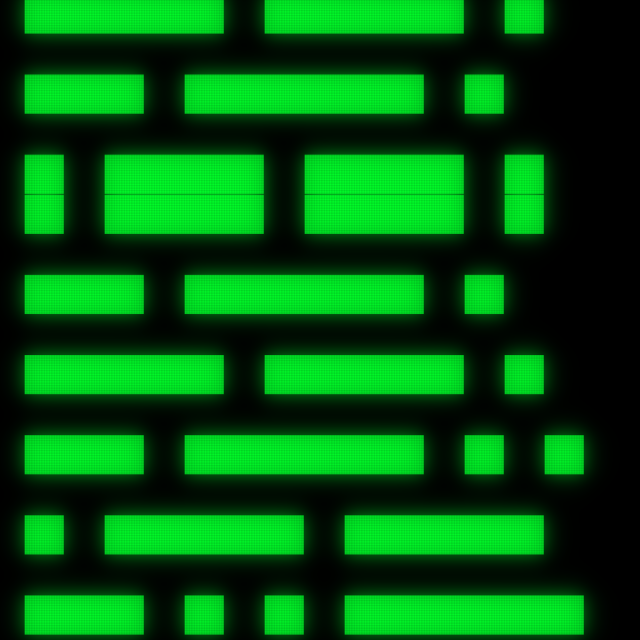
Write a WebGL 2 fragment shader that draws this pattern.

```glsl
#version 300 es
precision highp float;
// Rows of glowing green bars on black, like long and short dashes on a phosphor screen.
// Each row walks its bar lengths in grid cells, one empty cell apart; every bar adds
// a crisp rectangle and a soft halo, and a fine mesh darkens the lit areas.

uniform vec2 u_resolution;
out vec4 fragColor;

#define ORIGIN vec2(0.0378, 0.0078)  // lower left corner of the grid
#define CELL vec2(0.0625, 0.0626)    // size of one grid cell
#define ROWS 16
#define SEAM_ROW 10                  // this row is doubled, and later rows move up by one
#define INSET 0.0007                 // trim on each bar, leaves the thin seam
#define HALO_WIDTH 0.010
#define HALO_LEVEL 0.62
#define BAR_LEVEL 0.76               // brightness of a bar before its inner glow
#define INNER_GLOW 0.24
#define MESH_COUNT 256.0             // mesh lines across the canvas
#define MESH_DEPTH 0.16
#define PHOSPHOR vec3(0.0, 1.0, 0.16)

// Bar lengths in cells for each pattern, from the bottom up; 0 means no bar.
const ivec4 BAR_LENGTHS[8] = ivec4[8](
    ivec4(3, 1, 1, 6), ivec4(1, 5, 5, 0), ivec4(3, 6, 1, 1), ivec4(5, 5, 1, 0),
    ivec4(3, 6, 1, 0), ivec4(1, 4, 4, 1), ivec4(3, 6, 1, 0), ivec4(5, 5, 1, 0));

// Rectangle coverage with edges smoothed over one pixel.
float sharpBox(vec2 p, vec2 low, vec2 high, vec2 pixel) {
    vec2 inside = min(p - low, high - p) / pixel + 0.5;
    inside = clamp(inside, 0.0, 1.0);
    return inside.x * inside.y;
}

vec2 softStep(vec2 d) {
    return 1.0 / (1.0 + exp(clamp(-d / HALO_WIDTH, -40.0, 40.0)));
}

// The same rectangle, blurred: one half at an edge, one quarter at a corner.
float softBox(vec2 p, vec2 low, vec2 high) {
    vec2 blur = softStep(p - low) - softStep(p - high);
    return blur.x * blur.y;
}

// Brightness of the screen mesh, faded out when it is too fine to resolve.
float mesh(vec2 p, vec2 pixel) {
    vec2 lines = 0.5 - 0.5 * sin(6.28318 * MESH_COUNT * p);
    vec2 visible = 1.0 - smoothstep(0.5, 0.8, pixel * MESH_COUNT);
    lines = mix(vec2(0.5), lines, visible);
    return 1.0 - MESH_DEPTH * 0.5 * (lines.x + lines.y);
}

void main() {
    vec2 pixel = 1.0 / u_resolution;
    vec2 p = gl_FragCoord.xy * pixel;

    float bars = 0.0;
    float halo = 0.0;
    for (int row = 0; row < ROWS; row++) {
        // Every other row is empty, except where the doubled row closes the gap.
        int slot = row > SEAM_ROW ? row - 1 : row;
        if (slot % 2 == 1) continue;

        ivec4 lengths = BAR_LENGTHS[slot / 2];
        int column = 0;
        for (int i = 0; i < 4; i++) {
            if (lengths[i] == 0) break;
            vec2 low = ORIGIN + CELL * vec2(column, row) + INSET;
            vec2 high = ORIGIN + CELL * vec2(column + lengths[i], row + 1) - INSET;
            bars += sharpBox(p, low, high, pixel);
            halo += softBox(p, low, high);
            column += lengths[i] + 1;
        }
    }

    // Lit bars are dimmer at their rims; outside them only the halo remains.
    float lit = (BAR_LEVEL + INNER_GLOW * halo) * mesh(p, pixel);
    float light = mix(HALO_LEVEL * halo, lit, min(bars, 1.0));
    fragColor = vec4(PHOSPHOR * light, 1.0);
}
```
